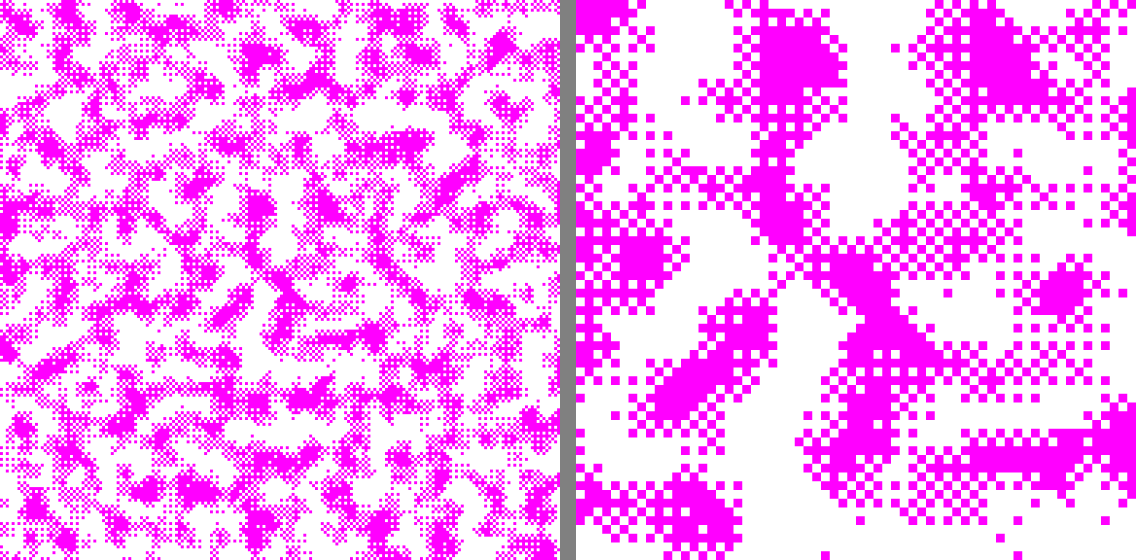
Left: the whole. Right: its middle third, enlarged.
Give the GLSL for this texture, as a WebGL 2 fragment shader.

```glsl
#version 300 es
precision highp float;
// Magenta and white cells: fractal gradient noise through a 2x2 ordered dither.

uniform vec2 u_resolution;
out vec4 fragColor;

float hash(vec2 p) {
  vec3 q = fract(p.xyx * vec3(0.1031, 0.1030, 0.0973));
  q += dot(q, q.yzx + 33.33);
  return fract((q.x + q.y) * q.z);
}

vec2 gradient(vec2 node) {
  float angle = 6.28318 * hash(node);
  return vec2(cos(angle), sin(angle));
}

float gradientNoise(vec2 p) {
  vec2 i = floor(p), f = p - i;
  vec2 fade = f * f * f * (f * (f * 6.0 - 15.0) + 10.0);
  vec2 e = vec2(1.0, 0.0);
  float low = mix(dot(gradient(i), f), dot(gradient(i + e.xy), f - e.xy), fade.x);
  float high = mix(dot(gradient(i + e.yx), f - e.yx), dot(gradient(i + e.xx), f - e.xx), fade.x);
  return mix(low, high, fade.y);
}

// Tone of the field, mostly between 0 (white) and 1 (solid magenta)
float tone(vec2 uv) {
  float sum = 0.0, amplitude = 1.0;
  vec2 p = uv * 18.0 + 7.3;
  for (int octave = 0; octave < 3; octave++) {
    sum += amplitude * gradientNoise(p);
    p = p * 2.0 + 19.7;
    amplitude *= 0.5;
  }
  return 0.34 + 1.6 * sum;
}

// One if the cell is inked: its tone exceeds the ordered threshold
float ink(vec2 cell) {
  vec2 parity = mod(cell, 2.0);
  float threshold = 0.125 + 0.5 * abs(parity.x - parity.y) + 0.25 * parity.y;
  return step(threshold, tone((cell + 0.5) / 192.0));
}

void main() {
  float shortSide = min(u_resolution.x, u_resolution.y);
  vec2 p = gl_FragCoord.xy / shortSide * 192.0 - 0.5;
  vec2 cell = floor(p);

  // Box-filtered coverage of the four nearest cells
  float pixelWidth = 192.0 / shortSide;
  vec2 blend = clamp((p - cell - 0.5) / pixelWidth + 0.5, 0.0, 1.0);
  float bottom = mix(ink(cell), ink(cell + vec2(1.0, 0.0)), blend.x);
  float top = mix(ink(cell + vec2(0.0, 1.0)), ink(cell + 1.0), blend.x);
  float coverage = mix(bottom, top, blend.y);

  fragColor = vec4(mix(vec3(1.0), vec3(1.0, 0.0, 1.0), coverage), 1.0);
}
```
